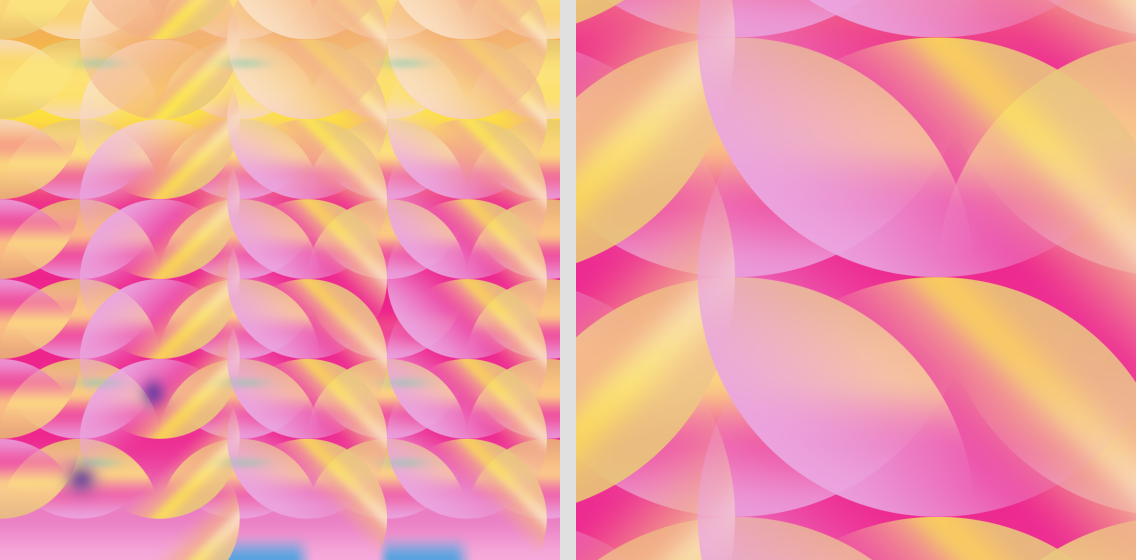
Left, the full canvas; right, a detail of the centre.
Give the GLSL for this pattern, as a Shadertoy shader.

```glsl
// Rows of overlapping translucent discs with glowing gradient streaks.

const float UNITS = 7.01;        // disc radii across the canvas
const float ROW_OFFSET = 0.493;  // height of the cut row at the top
const vec3 MAGENTA = vec3(0.93, 0.14, 0.55);
const vec3 PINK    = vec3(0.94, 0.40, 0.66);
const vec3 LILAC   = vec3(0.92, 0.65, 0.88);
const vec3 KHAKI   = vec3(0.91, 0.79, 0.46);
const vec3 YELLOW  = vec3(0.99, 0.90, 0.50);
const vec3 CREAM   = vec3(0.98, 0.88, 0.76);
const vec3 PEACH   = vec3(0.95, 0.68, 0.53);
const vec3 TEAL    = vec3(0.55, 0.79, 0.69);
const vec3 BLUE    = vec3(0.35, 0.64, 0.88);
const vec3 VIOLET  = vec3(0.38, 0.24, 0.62);

float disc(vec2 p, float blur) {
    return 1.0 - smoothstep(-blur, blur, length(p) - 1.0);
}

float glow(float d, float width) {
    return exp(-d * d / (width * width));
}

float spot(vec2 p, vec2 size) {
    return exp(-dot(p / size, p / size));
}

// Slow variation between cells from layered sines
float vary(vec2 cell) {
    return 0.5 + 0.3 * sin(cell.x * 2.7 + cell.y * 1.9) + 0.2 * sin(cell.x * 5.1 - cell.y * 3.7);
}

// Vertical backdrop, t runs from top to bottom
vec3 backdrop(float t) {
    vec3 c = mix(vec3(0.94, 0.64, 0.40), vec3(0.96, 0.73, 0.28), smoothstep(0.0, 0.11, t));
    c = mix(c, vec3(0.99, 0.88, 0.24), smoothstep(0.10, 0.20, t));
    c = mix(c, vec3(0.96, 0.60, 0.42), smoothstep(0.20, 0.29, t));
    c = mix(c, MAGENTA, smoothstep(0.27, 0.39, t));
    c = mix(c, vec3(0.92, 0.50, 0.77), smoothstep(0.76, 0.93, t));
    return mix(c, vec3(0.96, 0.66, 0.85), smoothstep(0.92, 1.0, t));
}

// Lens fill: khaki, bright line, pink, lilac; warm turns the lower part yellow
vec3 lensRamp(float t, float warm) {
    vec3 c = mix(KHAKI, YELLOW, smoothstep(0.0, 0.41, t));
    c = mix(c, mix(PINK, YELLOW, warm), smoothstep(0.41, 0.73, t));
    return mix(c, mix(LILAC, CREAM, warm), smoothstep(0.68, 1.0, t));
}

// Dome and bowl of one row, t runs down the row
vec3 paintLens(vec3 base, vec2 p, float warm, float strength, float blur) {
    float dome = disc(p - vec2(0.0, 1.0), blur);
    float bowl = disc(p, blur);
    vec3 fill = lensRamp(p.y, warm);
    float upper = dome * (1.0 - smoothstep(0.45, 0.95, p.y)) * 0.92;
    float lower = bowl * smoothstep(0.35, 0.95, p.y) * 0.82;
    base = mix(base, fill, upper * strength);
    return mix(base, fill, lower);
}

// Disc lit by a diagonal streak ending at its right edge
vec3 paintStreak(vec3 base, vec2 q, float fillAlpha, float blur) {
    float s = q.x - q.y - 1.0;
    float along = smoothstep(-0.8, 0.1, q.y);
    vec3 hot = mix(vec3(0.98, 0.89, 0.32), CREAM, along);
    vec3 shade = mix(KHAKI, mix(PEACH, CREAM, 0.35), smoothstep(-0.9, 0.0, q.y));
    vec3 c = mix(PEACH, shade, smoothstep(-0.25, 0.12, s));
    c = mix(c, hot, glow(s, 0.14));
    float alpha = max(smoothstep(-0.68, -0.05, s) * 0.88, fillAlpha);
    return mix(base, c, alpha * disc(q, blur));
}

// Disc with a pale rim at the lower left
vec3 paintRim(vec3 base, vec2 q, float warm, float blur) {
    float e = dot(q, vec2(-0.707, 0.707));
    float alpha = smoothstep(0.05, 1.05, e) * 0.85 + 0.10 * smoothstep(-0.3, 0.3, q.y);
    return mix(base, mix(LILAC, CREAM, warm), alpha * disc(q, blur));
}

void mainImage(out vec4 fragColor, in vec2 fragCoord) {
    vec2 uv = fragCoord / iResolution.xy;
    vec2 g = vec2(uv.x, 1.0 - uv.y) * UNITS;
    float blur = 0.75 * UNITS / iResolution.y;
    float v = g.y - ROW_OFFSET;
    float row = floor(v), f = v - row;
    float warm = 1.0 - smoothstep(0.6, 1.9, v);
    vec3 col = backdrop(1.0 - uv.y);

    // Blue bands along the lower edge
    float band = smoothstep(2.5, 2.9, g.x) * (1.0 - smoothstep(3.65, 3.95, g.x))
               + smoothstep(4.7, 4.9, g.x) * (1.0 - smoothstep(5.65, 5.95, g.x));
    col = mix(col, BLUE, band * smoothstep(6.65, 7.01, g.y));

    // Lenses between the main columns
    for (int k = -1; k < 4; k++) {
        float x = 2.0 * float(k) + 1.0 - (k > 1 ? 0.155 : 0.0);
        float strength = row > 5.0 ? 0.0 : 0.8 + 0.2 * vary(vec2(float(k), row));
        if (k == 2 && row == 3.0) strength = 0.0;
        if (row < 6.0) col = paintLens(col, vec2(g.x - x, f), warm, strength, blur);
    }

    // Left edge column, upside down
    if (row < 6.0) col = paintLens(col, vec2(g.x, 1.0 - f), warm, 0.85, blur);

    // Main columns; the first one is mirrored top to bottom
    for (int k = 1; k < 4; k++) {
        float x = 2.0 * float(k) - (k > 1 ? 0.155 : 0.0);
        for (int j = 1; j >= 0; j--) {
            float centre = row + float(j);
            if (centre > 6.0) continue;
            vec2 q = vec2(g.x - x, f - float(j));
            if (k == 1) q.y = -q.y;
            col = paintStreak(col, q, centre < 0.5 ? 0.5 : 0.0, blur);
            if (centre < 6.0) col = paintRim(col, q, warm, blur);
        }
        // Teal glints beside the bright line
        float glint = (row == 0.0 || row > 3.0) && row < 6.0 ? 0.5 : 0.0;
        col = mix(col, TEAL, glint * spot(vec2(g.x - x + 0.78, f - 0.3), vec2(0.28, 0.07)));
    }

    // Dark gaps at the lower left
    col = mix(col, VIOLET, 0.8 * spot(g - vec2(1.92, 4.92), vec2(0.14, 0.16)));
    col = mix(col, VIOLET, 0.8 * spot(g - vec2(1.02, 6.0), vec2(0.18, 0.17)));
    fragColor = vec4(clamp(col, 0.0, 1.0), 1.0);
}
```
